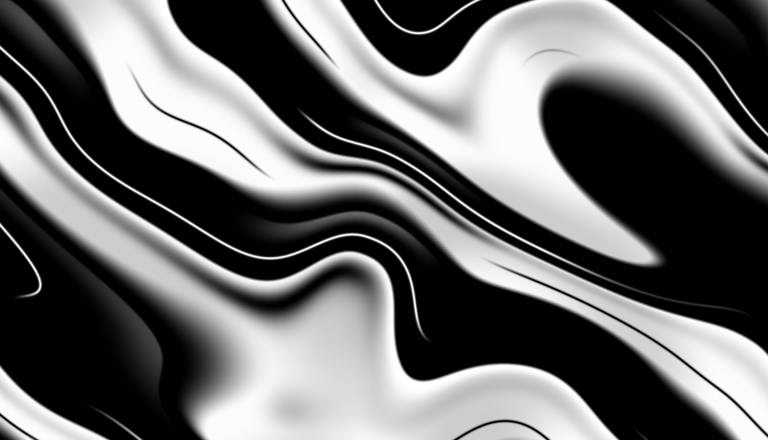
Write a Shadertoy shader that draws this background.

```glsl
// Liquid chrome: glossy white ribbons flowing diagonally over black.
// A warped noise field bends a slanted ramp; each period of the ramp is shaded
// as one ribbon with a crisp bright rim, a dark reflection and a soft underside.

const float SLANT = -0.56;              // flow direction, radians
const float RIBBONS = 2.4;              // ribbons per canvas height
const vec2  SWELL_FREQ = vec2(1.1, 1.6);
const float SWELL_AMP = 0.55;           // large bends
const vec2  RIPPLE_FREQ = vec2(2.7, 3.0);
const float RIPPLE_AMP = 0.15;          // smaller bumps
const float WARP_AMP = 0.32;            // swirl of the domain
const float RIM = 0.56;                 // upper ribbon edge within a period
const float EDGE_WIDTH = 0.009;         // crisp edge, in canvas heights
const float LINE_WIDTH = 0.0032;        // hairlines, in canvas heights
const vec2  SEED = vec2(7.3, 3.6);

vec2 gradientAt(vec2 cell) {
    vec3 h = fract(vec3(cell.xyx) * vec3(0.1031, 0.1030, 0.0973));
    h += dot(h, h.yzx + 33.33);
    float angle = 6.28319 * fract((h.x + h.y) * h.z);
    return vec2(cos(angle), sin(angle));
}

// Gradient noise with quintic blending, roughly -0.7 to 0.7
float noise(vec2 p) {
    vec2 i = floor(p), f = p - i;
    vec2 s = f * f * f * (f * (f * 6.0 - 15.0) + 10.0);
    vec2 e = vec2(1.0, 0.0);
    float low = mix(dot(gradientAt(i), f),
                    dot(gradientAt(i + e.xy), f - e.xy), s.x);
    float high = mix(dot(gradientAt(i + e.yx), f - e.yx),
                     dot(gradientAt(i + e.xx), f - e.xx), s.x);
    return mix(low, high, s.y);
}

// Thin line at t = center; slope turns phase into canvas distance
float hairline(float t, float center, float slope) {
    float d = (t - center) / (slope * LINE_WIDTH);
    return exp(-d * d);
}

// Brightness across one period t, lit differently along the flow
float ribbon(float t, float slope, vec2 flow) {
    float dip = mix(0.12, 1.0, smoothstep(-0.05, 0.35, noise(flow * 1.6 + 21.0)));
    float soft = mix(0.0, 0.32, smoothstep(-0.15, 0.4, noise(flow * 1.4 + 43.0)));
    float echo = 0.45 * smoothstep(0.02, 0.35, noise(flow * 1.3 + 65.0));
    float shade = mix(0.80, 0.98, smoothstep(-0.3, 0.15, noise(flow * 2.5 + 87.0)));
    float thread = smoothstep(-0.02, 0.12, noise(flow * 1.3 + 109.0));
    float edge = clamp(slope * EDGE_WIDTH, 0.004, 0.06);

    // Body, brightening to white at the rim
    float body = mix(shade, 1.0, smoothstep(RIM - 0.09, RIM - 0.03, t));
    float fromRim = (t - RIM + 0.135) / 0.062;
    body *= 1.0 - dip * exp(-fromRim * fromRim);
    body *= smoothstep(0.0, soft + 1.5 * edge, t);
    body *= 1.0 - smoothstep(RIM - edge, RIM, t);

    // Dark seam inside the body, bright thread in the dark
    body *= 1.0 - thread * hairline(t, 0.2, slope);
    float glint = (1.0 - thread) * hairline(t, 0.69, slope);

    // Faint reflection below the ribbon, parted from it by a dark line
    float halo = smoothstep(0.76, 0.93, t) * (1.0 - smoothstep(0.96 - edge, 0.96, t));
    return max(body + echo * halo, glint);
}

void mainImage(out vec4 fragColor, in vec2 fragCoord) {
    vec2 p = fragCoord / iResolution.y;
    vec2 along = vec2(cos(SLANT), sin(SLANT));
    vec2 q = vec2(dot(p, along), dot(p, vec2(-along.y, along.x)));

    // Swirl the domain, then bend the ramp with two scales of noise
    vec2 base = q * SWELL_FREQ + SEED;
    vec2 flow = q + WARP_AMP * vec2(noise(base + 11.7), noise(base + 31.2));
    float level = q.y
                + SWELL_AMP * noise(flow * SWELL_FREQ + SEED)
                + RIPPLE_AMP * noise(flow * RIPPLE_FREQ + SEED * 2.0);
    float phase = level * RIBBONS;

    // Phase change per canvas height keeps edges equally crisp everywhere
    float slope = length(vec2(dFdx(phase), dFdy(phase))) * iResolution.y;
    float tone = ribbon(fract(phase), max(slope, 0.3), flow);
    fragColor = vec4(vec3(clamp(tone * 1.02 - 0.012, 0.0, 1.0)), 1.0);
}
```
